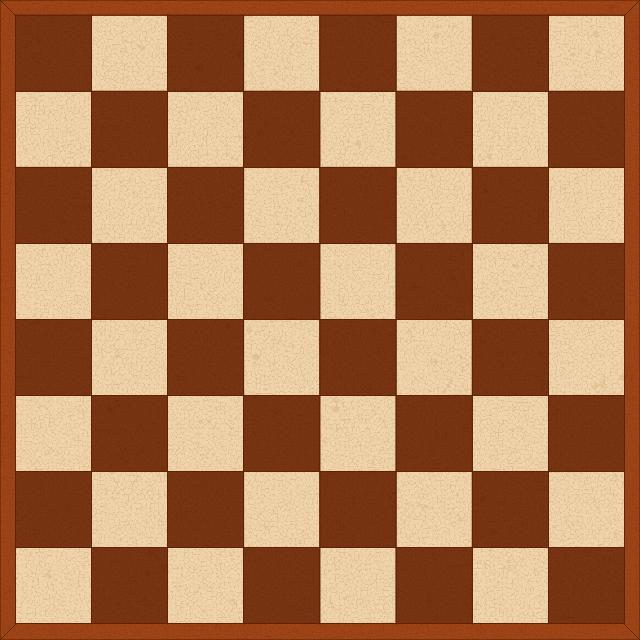
Write a three.js fragment shader that draws this pattern.

```glsl
// Wooden checkerboard with crackled squares, dark seams and a mitred frame.
#define SQUARES 8.0
#define BOARD_MIN vec2(0.0240, 0.0256)
#define BOARD_MAX vec2(0.9757, 0.9764)
#define SEAM_HALF 0.0009
#define MITRE_HALF 0.0005
#define SOFT 0.0009
#define CRACKLE_SCALE 145.0
#define CRACKLE_WIDTH 0.16
#define CRACKLE_DEPTH 0.10

varying vec2 vUv;

const vec3 LIGHT_WOOD = vec3(0.935, 0.825, 0.665);
const vec3 DARK_WOOD = vec3(0.468, 0.204, 0.070);
const vec3 FRAME_WOOD = vec3(0.615, 0.265, 0.090);
const vec3 SEAM_COLOR = vec3(0.37, 0.135, 0.02);

vec2 hash2(vec2 p) {
  vec2 q = vec2(dot(p, vec2(127.1, 311.7)), dot(p, vec2(269.5, 183.3)));
  return fract(sin(q) * 43758.5453);
}

// Approximate distance to the nearest Voronoi cell border.
float crackleDistance(vec2 p) {
  vec2 cell = floor(p);
  vec2 local = fract(p);
  float nearest = 8.0;
  float second = 8.0;
  for (int y = -1; y <= 1; y++) {
    for (int x = -1; x <= 1; x++) {
      vec2 offset = vec2(float(x), float(y));
      float d = length(offset + hash2(cell + offset) - local);
      second = min(second, max(nearest, d));
      nearest = min(nearest, d);
    }
  }
  return second - nearest;
}

// Soft coverage of a line from the distance to its centre.
float stroke(float dist, float halfWidth) {
  return 1.0 - smoothstep(halfWidth - 0.5 * SOFT, halfWidth + 0.5 * SOFT, dist);
}

void main() {
  vec2 uv = vUv;
  vec2 cellSize = (BOARD_MAX - BOARD_MIN) / SQUARES;
  vec2 grid = (uv - BOARD_MIN) / cellSize;

  // Signed distance to the playing field, negative inside.
  vec2 outside = max(BOARD_MIN - uv, uv - BOARD_MAX);
  float field = max(outside.x, outside.y);

  // Alternating squares, light at the lower left.
  vec2 index = floor(grid);
  float parity = mod(index.x + index.y, 2.0);
  vec3 squares = mix(LIGHT_WOOD, DARK_WOOD, parity);
  vec3 color = mix(squares, FRAME_WOOD, step(0.0, field));

  // Fine crackle and faint mottling in the wood.
  float crack = 1.0 - smoothstep(0.0, CRACKLE_WIDTH, crackleDistance(uv * CRACKLE_SCALE));
  float mottle = hash2(floor(uv * 2.0 * CRACKLE_SCALE)).x - 0.5;
  vec3 veinTint = vec3(0.7, 1.0, 1.6);
  color *= 1.0 - CRACKLE_DEPTH * crack * veinTint;
  color *= 1.0 + 0.02 * mottle;

  // Seams between squares and around the field.
  vec2 toLine = abs(grid - floor(grid + 0.5)) * cellSize;
  float seam = stroke(min(toLine.x, toLine.y), SEAM_HALF);
  seam *= 1.0 - smoothstep(SEAM_HALF, SEAM_HALF + SOFT, field);

  // Diagonal mitre joints and the thin outer rim.
  vec2 border = min(uv, 1.0 - uv);
  float mitre = stroke(abs(border.x - border.y) * 0.7071, MITRE_HALF) * step(0.0, field);
  float rim = stroke(min(border.x, border.y), SEAM_HALF);
  color = mix(color, SEAM_COLOR, max(seam, 0.8 * max(mitre, rim)));

  gl_FragColor = vec4(color, 1.0);
}
```
